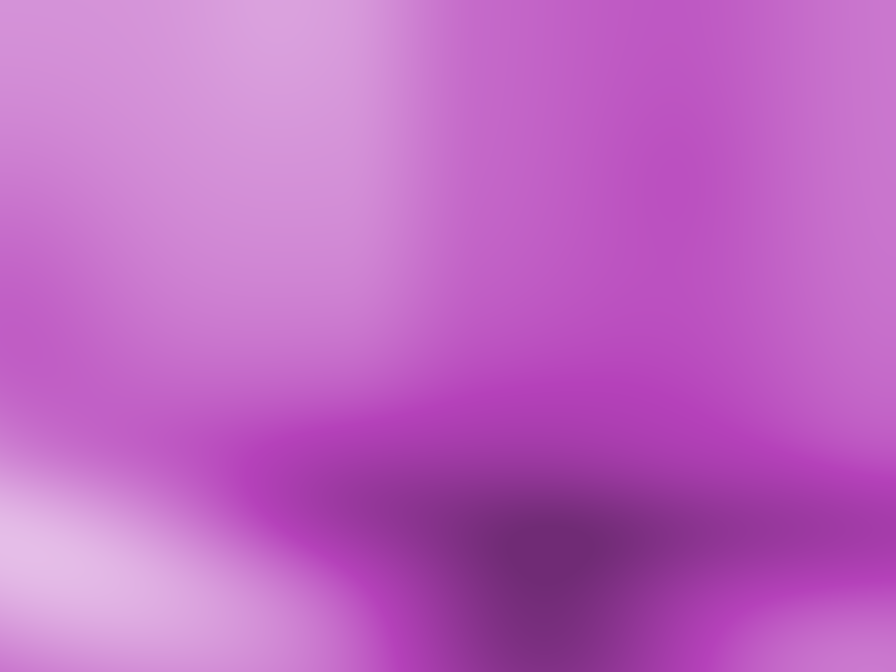
Give the GLSL for this background, as a Shadertoy shader.

```glsl
#define SHADE vec3(0.44, 0.17, 0.46)
#define ORCHID vec3(0.71, 0.255, 0.73)
#define PALE vec3(0.92, 0.80, 0.93)
#define FADE_HEIGHT 0.14
#define HORIZON_BLUR 0.04
#define BEAM_SLOPE 0.43
#define BEAM_LENGTH 0.42

// Soft elliptical spot, 1 at its centre
float glow(vec2 p, vec2 centre, vec2 radius) {
    vec2 q = (p - centre) / radius;
    return exp(-dot(q, q));
}

// Pale upper area that fades out above a curved horizon
float upperLight(vec2 p) {
    float level = 0.17
        + 0.22 * smoothstep(0.75, 1.0, p.x)
        + 0.14 * (1.0 - smoothstep(0.48, 0.75, p.x))
        + 0.29 * (1.0 - smoothstep(0.38, 0.54, p.x));
    float horizon = 0.32 + 0.114 * p.x - 0.19 * smoothstep(0.68, 1.0, p.x);
    float d = p.y - horizon;
    float height = 0.5 * (d + sqrt(d * d + HORIZON_BLUR * HORIZON_BLUR));
    float light = level * (1.0 - exp(-height / FADE_HEIGHT));

    light += 0.10 * glow(p, vec2(0.31, 1.0), vec2(0.10, 0.20));
    light -= 0.28 * glow(p, vec2(0.0, 0.54), vec2(0.15, 0.26));
    light -= 0.05 * glow(p, vec2(0.76, 0.74), vec2(0.09, 0.13));
    return light;
}

// Dark pool with arms to the left and right
float lowerShade(vec2 p) {
    return 0.95 * glow(p, vec2(0.60, 0.07), vec2(0.15, 0.22))
         + 0.48 * glow(p, vec2(0.76, 0.21), vec2(0.32, 0.085))
         + 0.33 * glow(p, vec2(0.40, 0.26), vec2(0.14, 0.085));
}

// Slanted beam from the left edge and a glow in the right corner
float lowerLight(vec2 p) {
    float across = p.y - (0.20 - BEAM_SLOPE * p.x);
    float width = mix(0.21, 0.17, smoothstep(-0.05, 0.05, across));
    float beam = 0.93 * glow(vec2(p.x, across), vec2(0.0), vec2(BEAM_LENGTH, width));
    return beam + 0.40 * glow(p, vec2(0.97, 0.0), vec2(0.20, 0.13));
}

// Negative tones darken the orchid, positive tones lighten it
vec3 toneColor(float tone) {
    vec3 target = tone < 0.0 ? SHADE : PALE;
    return mix(ORCHID, target, min(abs(tone), 1.0));
}

void mainImage(out vec4 fragColor, in vec2 fragCoord) {
    vec2 p = fragCoord / iResolution.xy;
    float tone = upperLight(p) + lowerLight(p) - lowerShade(p);
    fragColor = vec4(toneColor(tone), 1.0);
}
```
